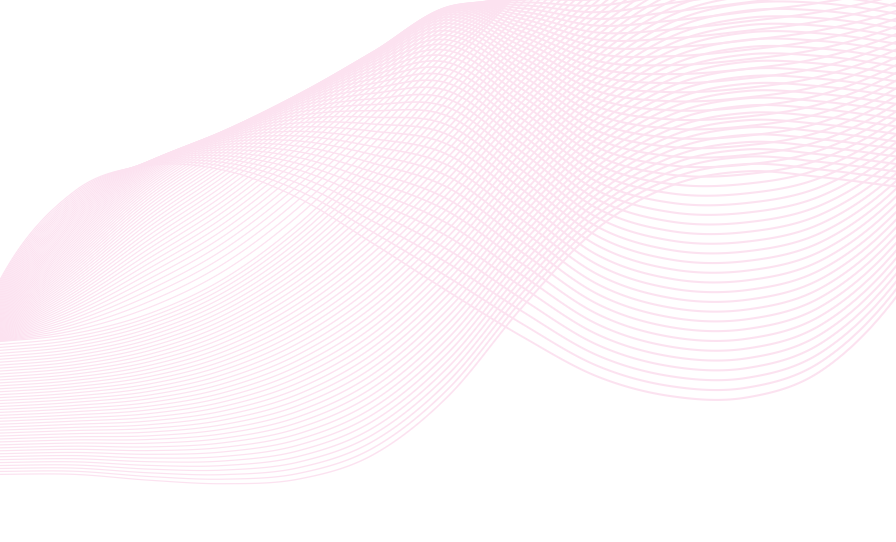
Reproduce this background procedurally as a WebGL 1 fragment shader.

```glsl
precision highp float;

uniform vec2 u_resolution;

// Layout units: the canvas spans VIEW, with drops measured down from the top
const vec2 VIEW = vec2(768.0, 465.0);
const float KNOT_STEP = 64.0;

const vec3 PAPER = vec3(1.0);
const vec3 PINK = vec3(0.988, 0.886, 0.942);

const int LINE_COUNT = 104;
const float FIRST_SPAN = 45.0;
const float SECOND_SPAN = 58.0;
const float THIN_WIDTH = 1.05;
const float THICK_WIDTH = 1.8;

// Evenly spaced knots of the three key curves and the hump between them
const mat4 FIRST_CURVE = mat4(
    408, 407, 407, 412, 415, 411, 390, 340,
    263, 196, 159, 147, 152, 160, 168, 175);
const mat4 MIDDLE_CURVE = mat4(
    297, 293, 286, 269, 239, 192, 130, 60,
    -10, -70, -115, -135, -140, -130, -110, -90);
const mat4 LAST_CURVE = mat4(
    400, 240, 164, 142, 146, 170, 209, 250,
    289, 323, 340, 341, 318, 255, 150, 50);
const mat4 HUMP = mat4(
    -10, -10, 8, 45, 73, 100, 122, 132,
    85, 35, 10, 3, 0, 0, 0, 0);

// Catmull-Rom weights for four knots at once
vec4 knotWeights(vec4 offset) {
    vec4 a = abs(offset);
    vec4 inner = (1.5 * a - 2.5) * a * a + 1.0;
    vec4 outer = ((2.5 - 0.5 * a) * a - 4.0) * a + 2.0;
    return mix(inner, outer, step(1.0, a)) * step(a, vec4(2.0));
}

float spline(mat4 knots, mat4 weights) {
    return dot(knots[0], weights[0]) + dot(knots[1], weights[1])
         + dot(knots[2], weights[2]) + dot(knots[3], weights[3]);
}

// Key curve drops and hump height at x
vec4 profileAt(float x) {
    vec4 offset = x / KNOT_STEP + 1.0 - vec4(0.0, 1.0, 2.0, 3.0);
    mat4 weights = mat4(
        knotWeights(offset), knotWeights(offset - 4.0),
        knotWeights(offset - 8.0), knotWeights(offset - 12.0));
    return vec4(spline(FIRST_CURVE, weights), spline(MIDDLE_CURVE, weights),
                spline(LAST_CURVE, weights), spline(HUMP, weights));
}

// Shares of the profile that make up one strand
vec4 strandBlend(float index) {
    if (index < FIRST_SPAN) {
        float t = index / FIRST_SPAN;
        return vec4(1.0 - t, t, 0.0, 0.0);
    }
    float s = (index - FIRST_SPAN) / SECOND_SPAN;
    return vec4(0.0, 1.0 - s, s, -4.0 * s * (1.0 - s));
}

// Part of a pixel covered by a line at the given distance
float lineCoverage(float distance, float width, float pixel) {
    float high = min(distance + 0.5 * width, 0.5 * pixel);
    float low = max(distance - 0.5 * width, -0.5 * pixel);
    return max(high - low, 0.0) / pixel;
}

void main() {
    vec2 uv = gl_FragCoord.xy / u_resolution;
    float x = uv.x * VIEW.x;
    float drop = (1.0 - uv.y) * VIEW.y;
    float pixel = VIEW.y / u_resolution.y;

    vec4 profile = profileAt(x);
    vec4 slopes = profileAt(x + 0.5) - profileAt(x - 0.5);
    float width = mix(THIN_WIDTH, THICK_WIDTH, smoothstep(0.2, 0.75, uv.x));

    // Overlay all strands
    float uncovered = 1.0;
    for (int i = 0; i < LINE_COUNT; i++) {
        vec4 blend = strandBlend(float(i));
        float slope = dot(blend, slopes);
        float distance = (drop - dot(blend, profile)) / sqrt(1.0 + slope * slope);
        uncovered *= 1.0 - lineCoverage(distance, width, pixel);
    }

    gl_FragColor = vec4(mix(PINK, PAPER, uncovered), 1.0);
}
```
